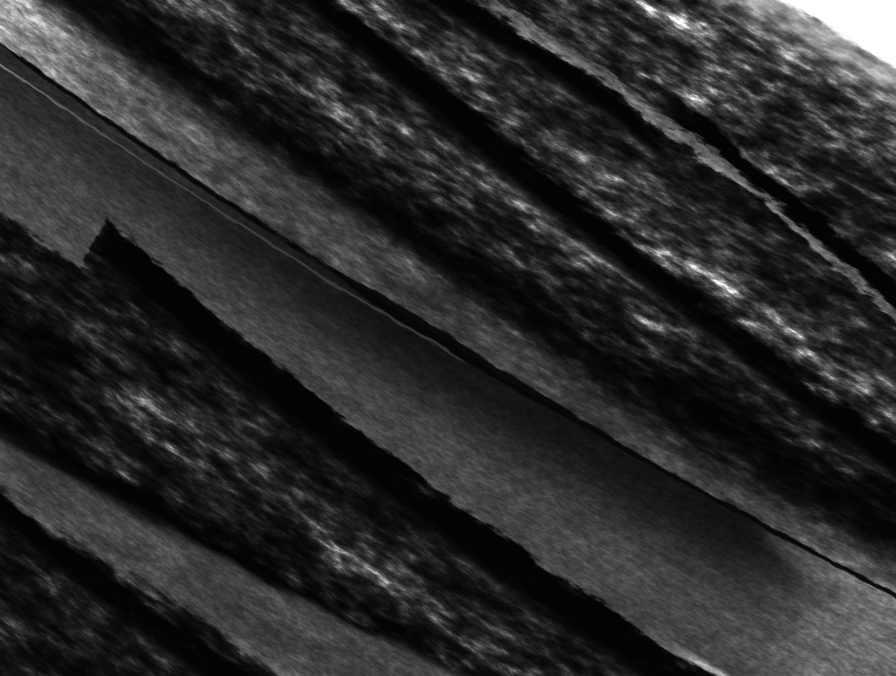
Write a Shadertoy shader that draws this texture.

```glsl
float gradNoise(vec2 p) {
    vec2 cell = floor(p), f = p - cell;
    vec2 u = f * f * f * (f * (f * 6.0 - 15.0) + 10.0);
    float corner[4];
    for (int k = 0; k < 4; k++) {
        vec2 o = vec2(k & 1, k >> 1);
        float turn = 6.2832 * fract(sin(dot(cell + o, vec2(127.1, 311.7))) * 4375.85);
        corner[k] = dot(vec2(cos(turn), sin(turn)), f - o);
    }
    return mix(mix(corner[0], corner[1], u.x), mix(corner[2], corner[3], u.x), u.y);
}

float fbm(vec2 p) {
    float sum = 0.0, amp = 1.0;
    for (int k = 0; k < 5; k++) {
        sum += amp * gradNoise(p);
        p = mat2(1.8, 0.35, -0.35, 1.8) * p + 7.3;
        amp *= 0.6;
    }
    return sum;
}

// Soft stripe around a centre line
float band(float v, float centre, float halfWidth, float soft) {
    return 1.0 - smoothstep(halfWidth - soft, halfWidth + soft, abs(v - centre));
}

void mainImage(out vec4 fragColor, in vec2 fragCoord) {
    vec2 p = fragCoord / iResolution.y;
    float x = p.x * 1.327 * iResolution.y / iResolution.x;

    // Curved layer coordinates: v across the layers, along runs with them
    float v = p.y + 0.72 * x - 0.08 * x * x;
    float along = 0.82 * x - 0.57 * p.y;
    float streak = fbm(vec2(along * 7.0, v * 22.0));
    float flake = fbm(vec2(along * 24.0 + 9.0, v * 60.0));
    float grain = fbm(vec2(along * 75.0, v * 170.0 + 4.0));
    float rough = v + 0.016 * streak + 0.007 * flake;
    float fine = v + 0.003 * streak + 0.003 * flake;

    // Mottled dark rock
    float tone = mix(0.075, 0.115, smoothstep(1.0, 1.2, v));
    float mottle = 1.5;
    tone += 0.09 * band(rough, 0.57 - 0.05 * x, 0.03, 0.05) * smoothstep(0.05, 0.2, x);
    tone += 0.07 * band(rough, 1.19, 0.03, 0.03);
    tone += 0.10 * smoothstep(1.45, 1.6, rough);
    tone *= 1.0 - 0.8 * band(rough, 1.10 - 0.05 * x, 0.03, 0.04);
    tone *= 1.0 - 0.7 * band(rough, 0.53, 0.02, 0.03) * (1.0 - smoothstep(0.1, 0.25, x));
    tone *= 1.0 - 0.85 * band(rough, 0.385 + 0.09 * x, 0.022, 0.02);
    tone *= 1.0 - 0.85 * band(rough, 0.25 - 0.06 * x, 0.022, 0.012);

    // Upper layers: black seam, grey ledge and gaps beside the vein
    tone *= 1.0 - 0.92 * band(rough, 1.27 - 0.22 * (x - 0.72), 0.026, 0.014);
    float ledge = band(rough, 1.325 - 0.2 * (x - 0.776), 0.025, 0.028);
    tone = mix(tone, 0.25, 0.8 * ledge);
    float veinLine = 1.475 - 0.35 * (x - 0.72) * (x - 0.72);
    tone *= 1.0 - 0.9 * band(rough, veinLine - 0.033, 0.017, 0.01) * (1.0 - smoothstep(0.95, 1.1, x));
    tone *= 1.0 - 0.92 * band(rough, veinLine + 0.030, 0.018, 0.006) * smoothstep(0.95, 1.02, x);

    // Lower grey bed
    float bed = band(rough, 0.31 + 0.11 * x, 0.038 + 0.05 * x, 0.012);
    tone = mix(tone, 0.26, bed);
    mottle = mix(mottle, 0.35, bed);

    // Pale bed above the crack, brightest at the left
    float top = mix(1.045, 0.985, smoothstep(0.4, 1.1, x));
    float pale = smoothstep(0.934, 0.938, fine) * (1.0 - smoothstep(top - 0.035, top + 0.025, rough));
    float paleTone = 0.23 + 0.42 * exp(-5.5 * x) + 0.08 * smoothstep(1.0, 1.3, x);
    tone = mix(tone, paleTone, pale);
    mottle = mix(mottle, 0.5, pale);

    // Smooth central slab with a blunt horn on its lower edge
    float edge = mix(0.685, 0.82 - 0.22 * x + 0.075 * x * x, smoothstep(0.11, 0.165, x));
    tone *= 1.0 - 0.9 * band(rough, edge - 0.03, 0.035, 0.018) * smoothstep(0.12, 0.17, x);
    float slab = smoothstep(edge - 0.004, edge + 0.006, fine + 0.006 * flake)
               * (1.0 - smoothstep(0.932, 0.936, fine));
    float shade = smoothstep(0.76, 0.91, v + 0.02 * streak) * (1.0 - smoothstep(1.08, 1.26, x + 0.05 * streak));
    float slabTone = mix(0.27 + 0.16 * smoothstep(1.05, 1.3, x), mix(0.16, 0.075, smoothstep(0.1, 0.6, x)), shade);
    slabTone += 0.4 * band(fine, edge + 0.008, 0.006, 0.005) * smoothstep(0.98, 1.06, x);
    tone = mix(tone, slabTone, slab);
    mottle = mix(mottle, 0.25, slab);

    // Texture scales the tone, strongest in the rough rock
    tone *= exp(mottle * (0.9 * streak + 0.9 * flake) + 0.28 * grain);

    // Broken crack and the thin bright lip below it
    float crackWidth = 0.004 + 0.008 * smoothstep(0.5, 0.56, x) * (1.0 - smoothstep(0.65, 0.95, x));
    float crack = band(fine, 0.935, crackWidth, 0.002);
    crack *= mix(smoothstep(-0.35, -0.1, streak), 1.0, smoothstep(0.45, 0.53, x));
    tone = mix(tone, 0.02, 0.92 * crack);
    float lip = band(fine, 0.905 + 0.025 * x, 0.002, 0.002) * (1.0 - smoothstep(0.67, 0.70, x));
    tone = mix(tone, 0.27 + 0.35 * exp(-8.0 * x), 0.75 * lip);

    // Ragged bright vein
    float vein = band(rough + 0.008 * flake, veinLine, 0.010 + 0.006 * streak, 0.005) * smoothstep(0.68, 0.75, x);
    tone = mix(tone, 0.42 + 0.22 * flake + 0.12 * grain, 0.9 * vein);

    // White sky corner with a washed-out rim
    float sky = p.y + 0.58 * x + 0.012 * flake + 0.006 * streak;
    tone = mix(tone, 0.62 + 0.25 * flake, smoothstep(1.58, 1.66, sky));
    tone = mix(tone, 1.0, smoothstep(1.662, 1.676, sky));

    fragColor = vec4(vec3(clamp(tone, 0.012, 1.0)), 1.0);
}
```
